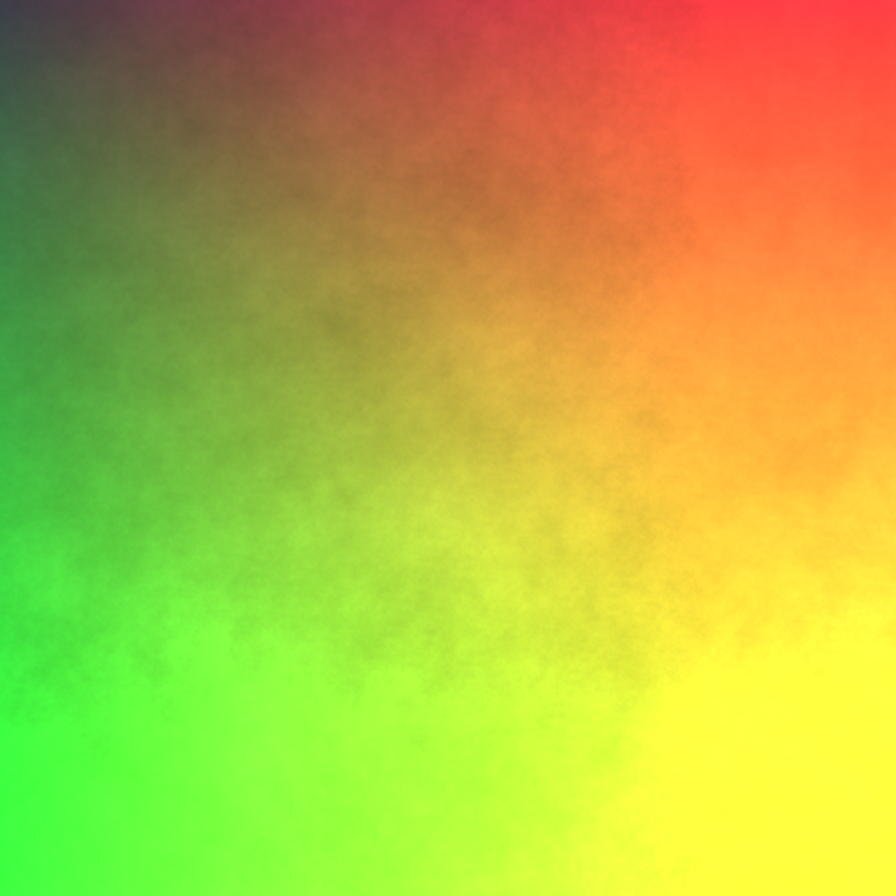
A WebGL 2 fragment shader for this background:

```glsl
#version 300 es
precision highp float;
// Draws a cloudy, paper-grained blend of charcoal, red, green and yellow corners.

uniform vec2 u_resolution;
out vec4 fragColor;

const float BASE_LEVEL = 0.25;
const float CLOUD_STRENGTH = 0.44;
const int OCTAVES = 7;

float hash(vec2 p) {
    return fract(sin(dot(p, vec2(127.1, 311.7))) * 43758.5453);
}

// Smoothly interpolated lattice noise, 0 to 1
float valueNoise(vec2 p) {
    vec2 cell = floor(p);
    vec2 f = fract(p);
    f = f * f * (3.0 - 2.0 * f);
    float low = mix(hash(cell), hash(cell + vec2(1.0, 0.0)), f.x);
    float high = mix(hash(cell + vec2(0.0, 1.0)), hash(cell + vec2(1.0, 1.0)), f.x);
    return mix(low, high, f.y);
}

// Layered noise centred on zero; a high gain keeps the grain crisp
float cloudNoise(vec2 p, float amplitude, float gain) {
    float sum = 0.0;
    mat2 turn = mat2(0.8, 0.6, -0.6, 0.8);
    for (int i = 0; i < OCTAVES; i++) {
        sum += amplitude * (valueNoise(p) - 0.5);
        p = turn * p * 2.0 + 17.3;
        amplitude *= gain;
    }
    return sum;
}

// Soft round patch of light or shade
float softPatch(vec2 p, vec2 center, float radius) {
    vec2 d = (p - center) / radius;
    return exp(-dot(d, d));
}

void main() {
    vec2 uv = gl_FragCoord.xy / u_resolution;

    // Red rises to the right, green rises towards the bottom
    vec3 color = vec3(BASE_LEVEL) + vec3(uv.x, 1.0 - uv.y, 0.0);

    // Faint blue tint along the top and left edges
    color.b += 0.03 * exp(-9.0 * (1.0 - uv.y)) + 0.02 * exp(-9.0 * uv.x);

    // Broad light and shade, then cloudy grain
    float shade = 0.05 * softPatch(uv, vec2(0.50, 0.40), 0.09)
                + 0.05 * softPatch(uv, vec2(0.53, 0.62), 0.08)
                - 0.06 * softPatch(uv, vec2(0.53, 0.79), 0.10)
                - 0.06 * softPatch(uv, vec2(0.29, 0.94), 0.09);
    float grain = cloudNoise(uv * 5.0 + 3.7, 0.16, 0.85);
    color *= 0.99 + shade + CLOUD_STRENGTH * grain;

    fragColor = vec4(clamp(color, 0.0, 1.0), 1.0);
}
```
